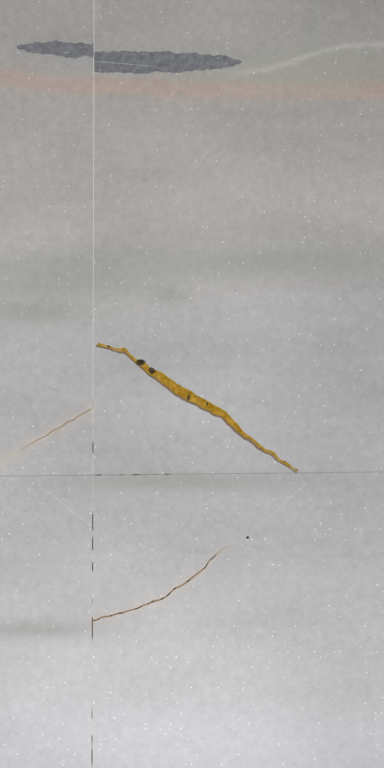
Reproduce this texture procedurally as a WebGL 2 fragment shader.

```glsl
#version 300 es
precision highp float;
// Cracked pale marble: a tone ramp with gradient-noise clouds, soft stains and
// a dark mineral lens, crossed by two tile joints. Cracks are distances to
// wobbling polylines; hashed cells add sparkles.
#define CLOUD 0.085
#define GRAIN 0.045
#define CELLS 75.0
#define SPARKLE 0.2
#define WOBBLE 0.007
#define LENS vec3(0.43, 0.435, 0.45)
#define STAIN vec3(0.56, 0.56, 0.53)
#define OCHRE vec3(0.63, 0.49, 0.17)
#define RUST vec3(0.5, 0.39, 0.29)
#define DARK vec3(0.22, 0.19, 0.16)

uniform vec2 u_resolution;
out vec4 fragColor;
float px; // one pixel in canvas widths
vec3 color;

// Soft stains: centre xy, radii zw
const vec4 stains[7] = vec4[7](
  vec4(0.2, 1.28, 0.23, 0.06), vec4(0.72, 1.32, 0.28, 0.04),
  vec4(0.1, 1.185, 0.13, 0.022), vec4(0.45, 1.24, 0.04, 0.025),
  vec4(0.08, 0.36, 0.16, 0.022), vec4(0.815, 1.96, 0.022, 0.09),
  vec4(0.45, 0.745, 0.3, 0.022));
const vec2 ochrePath[7] = vec2[7](
  vec2(0.255, 1.104), vec2(0.322, 1.088), vec2(0.391, 1.036), vec2(0.482, 0.974),
  vec2(0.586, 0.919), vec2(0.638, 0.865), vec2(0.773, 0.776));
const vec2 lowerPath[7] = vec2[7](
  vec2(0.24, 0.383), vec2(0.339, 0.411), vec2(0.43, 0.445), vec2(0.534, 0.521),
  vec2(0.56, 0.555), vec2(0.638, 0.602), vec2(0.794, 0.737));

vec2 hash2(vec2 p) {
  vec3 q = fract(p.xyx * vec3(0.1031, 0.103, 0.0973));
  q += dot(q, q.yzx + 33.33);
  return fract((q.xx + q.yz) * q.zy);
}
float noise(vec2 p) {
  vec2 i = floor(p), f = p - i, w = f * f * (3.0 - 2.0 * f);
  float sum = 0.0;
  for (int k = 0; k < 4; k++) {
    vec2 c = vec2(k & 1, k >> 1), m = mix(1.0 - w, w, c);
    sum += m.x * m.y * dot(hash2(i + c) * 2.0 - 1.0, f - c);
  }
  return sum;
}
float fbm(vec2 p) {
  float sum = 0.0, amp = 0.5;
  for (int i = 0; i < 4; i++, amp *= 0.5) {
    sum += amp * noise(p);
    p = mat2(1.6, 1.2, -1.2, 1.6) * p + 17.3;
  }
  return sum;
}
float segment(vec2 p, vec2 a, vec2 b) {
  b -= a;
  p -= a;
  return length(p - b * clamp(dot(p, b) / dot(b, b), 0.0, 1.0));
}
float polyline(vec2 p, vec2 path[7]) {
  float d = 9.0;
  for (int i = 0; i < 6; i++) d = min(d, segment(p, path[i], path[i + 1]));
  return d;
}
float glow(vec2 p, vec2 centre, vec2 radii) {
  p = (p - centre) / radii;
  return exp(-dot(p, p));
}
float band(float d, float w) { return exp(-d * d / (w * w)); }
float cover(float d, float w) { return 1.0 - smoothstep(w - px, w + px, d); }
float range(float a, float b, float s, float x) {
  return smoothstep(a - s, a + s, x) * smoothstep(b + s, b - s, x);
}
float lens(vec2 p, vec2 c, vec2 r) {
  p = abs(p - c);
  float t = p.x / r.x;
  return p.y - r.y * sqrt(max(1.0 - t * t, 0.0)) + 0.1 * max(t - 1.0, 0.0);
}
void blend(vec3 c, float a) { color = mix(color, c, a); }

void main() {
  px = 1.0 / u_resolution.x;
  vec2 p = gl_FragCoord.xy / u_resolution * vec2(1, 2);
  float cloud = fbm(p * vec2(2.5, 7) + 4.0), rough = fbm(p * 38.0);
  float fine = noise(p * 110.0) + noise(p * 57.0 + 9.0);
  vec2 soft = p + vec2(0.05, 0.03) * cloud + 0.012 * rough;

  // Stone tone, brighter towards the bottom
  float tone = 0.785 - 0.09 * smoothstep(0.0, 0.75, p.y) - 0.035 * smoothstep(0.75, 1.5, p.y);
  tone -= 0.065 * smoothstep(1.4, 2.0, p.y) + 0.025 * smoothstep(0.6, 1.0, p.x);
  tone += 0.035 * glow(p, vec2(0.35, 0.2), vec2(0.4, 0.3));
  tone += CLOUD * cloud + GRAIN * (0.5 * fine + rough);
  color = tone * mix(vec3(1, 1, 1.012), vec3(1.01, 1, 0.985), p.y * 0.5);

  // Stains, pink layer and pale green layer
  for (int i = 0; i < 7; i++) blend(STAIN, 0.4 * glow(soft, stains[i].xy, stains[i].zw));
  color += vec3(0.045, -0.008, -0.035) * band(soft.y - 1.765 - 0.035 * exp(-5.0 * p.x), 0.028);
  blend(vec3(0.6, 0.6, 0.55), 0.55 * glow(soft, vec2(0.85, 1.83), vec2(0.3, 0.055)));
  float paleY = 1.815 + 0.07 * smoothstep(0.62, 0.95, p.x);
  color += 0.05 * band(soft.y - paleY, 0.008) * smoothstep(0.55, 0.7, p.x);

  // Mineral lens, shifted where the tiles meet
  float jointX = 0.2396 + 0.0026 * p.y, jointY = 0.76 + 0.011 * p.x;
  float d = p.x < jointX ? lens(p, vec2(0.19, 1.879 - 0.04 * p.x), vec2(0.145, 0.019))
                         : lens(p, vec2(0.33, 1.838), vec2(0.3, 0.028));
  blend(LENS + 0.07 * fine, 0.92 * cover(d + 0.016 * rough, 0.0));
  color += 0.13 * cover(abs(p.y - 1.863 + 0.09 * p.x), 0.001) * range(0.25, 0.39, 0.01, p.x);

  // Tile joints with broken dark dirt
  float upright = cover(abs(p.x - jointX), 0.001), level = cover(abs(p.y - jointY), 0.001);
  blend(vec3(0.8, 0.79, 0.77), upright * mix(0.4, 0.8, step(jointY, p.y)));
  blend(vec3(0.5), 0.5 * level);
  upright *= smoothstep(0.0, 0.25, noise(vec2(3.3, p.y * 26.0))) * smoothstep(1.0, 0.85, p.y);
  level *= smoothstep(-0.1, 0.15, noise(vec2(p.x * 45.0, 7.3))) * range(0.25, 0.44, 0.01, p.x);
  blend(DARK, 0.8 * max(upright, level));

  // Thin cracks, pale at the far end
  vec2 q = p + WOBBLE * vec2(noise(p * 32.0), noise(p * 32.0 + 50.0));
  float low = polyline(q, lowerPath), left = segment(q, vec2(0, 0.797), vec2(0.236, 0.933));
  float fade = smoothstep(0.52, 0.63, p.x);
  color += vec3(0.035, 0.01, -0.025) * exp(-90.0 * min(low, left)) * (1.0 - fade);
  vec3 rust = mix(RUST, DARK, smoothstep(0.0, 0.3, fine));
  blend(mix(rust, vec3(0.77, 0.76, 0.74), fade), (0.85 - 0.35 * fade) * cover(low, 0.0015));
  blend(RUST, 0.75 * cover(left, 0.001) * smoothstep(0.02, 0.12, p.x));
  color += 0.035 * cover(segment(q, vec2(0.1, 0.737), vec2(0.235, 0.633)), 0.002);

  // Ochre crack with dark rim, crumbs and clots
  float width = 0.0025 + 0.0085 * range(0.38, 0.61, 0.06, p.x) + 0.005 * rough;
  float ochre = cover(polyline(q, ochrePath), width);
  blend(RUST * 0.8, 0.75 * cover(polyline(q + vec2(0.003, 0.004), ochrePath), width));
  blend(OCHRE + 0.12 * fine, ochre);
  blend(DARK, 0.8 * ochre * smoothstep(0.22, 0.42, noise(p * 48.0 + 5.0)));
  d = min(length((p - vec2(0.366, 1.057)) / vec2(1.7, 1)), length(p - vec2(0.394, 1.035)));
  d = min(d + 0.008 * rough, length(p - vec2(0.645, 0.6)) + 0.005);
  blend(DARK + 0.15 * fine, 0.9 * cover(d, 0.008));

  // Crystal sparkles, denser below
  vec2 grid = p * CELLS, cell = floor(grid), seed = hash2(cell + 71.0);
  d = length(grid - cell - 0.25 - 0.5 * seed) / CELLS;
  float lit = step(0.87 + 0.06 * min(p.y, 1.0), hash2(cell + 13.0).x);
  color += SPARKLE * lit * seed.y * cover(d, 0.0015);
  fragColor = vec4(color, 1);
}
```
